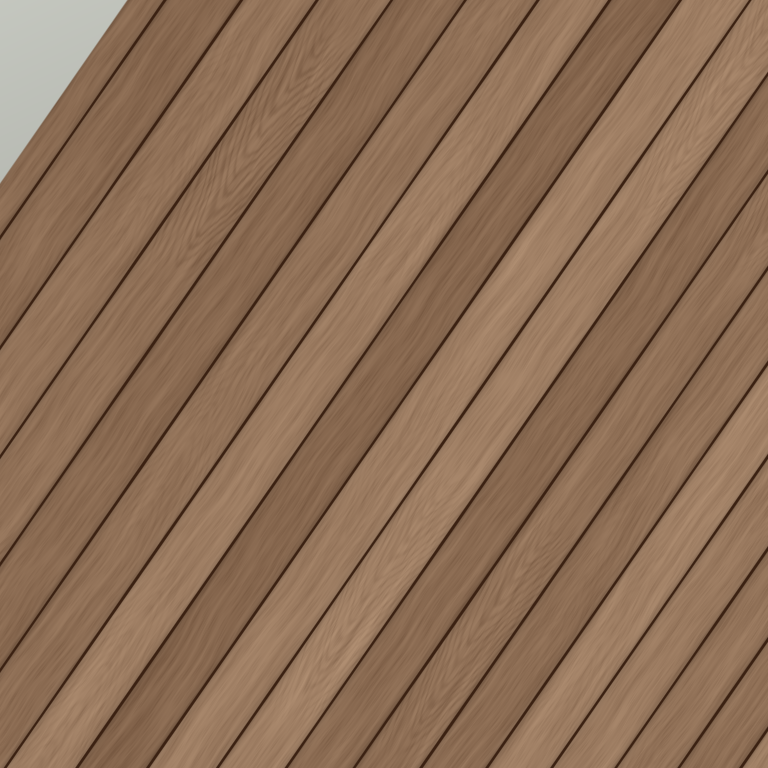
Write a WebGL 2 fragment shader that draws this texture.

```glsl
#version 300 es
precision highp float;
// Slanted wooden planks with dark seams, and a pale wall in the upper left corner.
// Planks narrow gently to the lower right; each has its own tone, long fibres from
// stretched cellular noise, and arched growth rings from warped, layered sines.
uniform vec2 u_resolution;
out vec4 outColor;

const float SLOPE = 1.441;          // rise of the seams over their run
const float FIRST_SEAM = -0.479;    // where seam 0 meets the bottom line
const float SPACING = 0.1003;       // horizontal gap after seam 0
const float NARROWING = 0.00063;    // loss of gap from plank to plank
const float WALL_EDGE = -0.528;

const vec3 WOOD_DARK = vec3(0.45, 0.33, 0.24);
const vec3 WOOD_LIGHT = vec3(0.67, 0.54, 0.43);
const vec3 SEAM = vec3(0.23, 0.13, 0.07);
const vec3 WALL = vec3(0.75, 0.76, 0.73);

// Per plank: x = base tone, y = strength of the arched rings
const vec2 PLANKS[18] = vec2[18](
  vec2(.46, .0), vec2(.38, .1), vec2(.63, .3), vec2(.56, .9), vec2(.45, .1), vec2(.56, .3),
  vec2(.77, .3), vec2(.36, .0), vec2(.80, .2), vec2(.81, .6), vec2(.46, .1), vec2(.54, .7),
  vec2(.52, .2), vec2(.83, .2), vec2(.72, .3), vec2(.58, .4), vec2(.54, .2), vec2(.82, .5));

float hash(float n) { return fract(sin(n * 91.17) * 4375.85); }

vec2 hash2(vec2 c) {
  vec2 k = vec2(dot(c, vec2(127.1, 311.7)), dot(c, vec2(269.5, 183.3)));
  return fract(sin(k) * 43758.55);
}

// Distance to the nearest scattered point
float cellular(vec2 q) {
  vec2 cell = floor(q), f = q - cell;
  float nearest = 4.0;
  for (int y = -1; y <= 1; y++)
    for (int x = -1; x <= 1; x++) {
      vec2 o = vec2(x, y);
      vec2 d = o + hash2(cell + o) - f;
      nearest = min(nearest, dot(d, d));
    }
  return sqrt(nearest);
}

// Layered sines, each bent by the sum of those before it; about -1 to 1
float waves(float x, float seed) {
  float sum = 0.0, amp = 0.55, freq = 1.0;
  for (int i = 0; i < 4; i++) {
    sum += amp * sin(x * freq + seed * float(i + 1) + sum);
    freq *= 2.13;
    amp *= 0.55;
  }
  return sum;
}

// Long fibres and short pores; g.x in plank widths, g.y along the plank
float fibres(vec2 g, float seed) {
  vec2 q = vec2(g.x + 0.12 * waves(g.y * 5.0, seed), g.y) + seed;
  float broad = cellular(q * vec2(6.0, 2.5)) - 0.45;
  float fine = cellular(q * vec2(15.0, 8.0) + 7.0) - 0.45;
  float pores = 1.0 - smoothstep(0.08, 0.42, cellular(q * vec2(21.0, 24.0) + 3.0));
  return 0.26 * broad + 0.27 * fine - 0.09 * pores;
}

// Nested arches that fade in and out along the plank
float rings(vec2 g, float seed) {
  float side = g.x - 0.5 + 0.12 * waves(g.y * 6.0, seed);
  float facing = hash(seed + 2.0) < 0.6 ? 1.0 : -1.0;
  float height = g.y + facing * 0.33 * sqrt(side * side + 0.006);
  height += 0.006 * waves(g.y * 45.0 + g.x * 9.0, seed);
  float band = 0.5 + 0.5 * sin(height * 210.0 + 2.0 * waves(height * 25.0, seed));
  float patchy = smoothstep(-0.25, 0.6, sin(g.y * 8.0 + seed));
  return (0.35 - band * band) * patchy;
}

vec3 plankColor(float index, vec2 g) {
  vec2 kind = PLANKS[clamp(int(index) + 1, 0, 17)];
  float seed = 20.0 * hash(index + 3.0);
  float tone = kind.x + 0.07 * waves(g.y * 4.0 + g.x * 1.5, seed);
  tone += 0.04 * waves(g.x * 9.0 + g.y * 1.5, seed + 1.0);
  tone += fibres(g, seed) + 0.26 * kind.y * rings(g, seed);
  return mix(WOOD_DARK, WOOD_LIGHT, clamp(tone, -0.15, 1.08));
}

void main() {
  vec2 p = gl_FragCoord.xy / u_resolution;
  float pixel = 1.0 / min(u_resolution.x, u_resolution.y);
  vec2 along = normalize(vec2(1.0, SLOPE));
  float foot = p.x - p.y / SLOPE;   // follow the seams down to the bottom line

  // Solve the quadratic seam spacing for the plank number
  float gap = sqrt(SPACING * SPACING - 4.0 * NARROWING * (foot - FIRST_SEAM));
  float number = (SPACING - gap) / (2.0 * NARROWING);
  float index = floor(number);
  vec2 grain = vec2(number - index, dot(p, along));
  vec3 color = plankColor(index, grain);

  // Thin seam with a soft shadow on both sides
  float seamId = floor(number + 0.5);
  float seamDist = abs(number - seamId) * gap * along.y;
  float halfWidth = 0.0017 + 0.0003 * waves(grain.y * 7.0, seamId);
  color *= 1.0 - 0.24 * exp(-seamDist / 0.0035);
  float soft = max(0.0009, 0.75 * pixel);
  color = mix(SEAM, color, smoothstep(halfWidth - soft, halfWidth + soft, seamDist));

  // Plain wall beyond the outer plank
  float wallDist = (foot - WALL_EDGE) * along.y;
  color *= 1.0 - 0.1 * exp(-max(wallDist, 0.0) / 0.004);
  vec3 wall = WALL * (1.0 + 0.25 * (p.y - 0.9) - 0.12 * p.x);
  color = mix(wall, color, smoothstep(-pixel, pixel, wallDist));

  outColor = vec4(color, 1.0);
}
```
